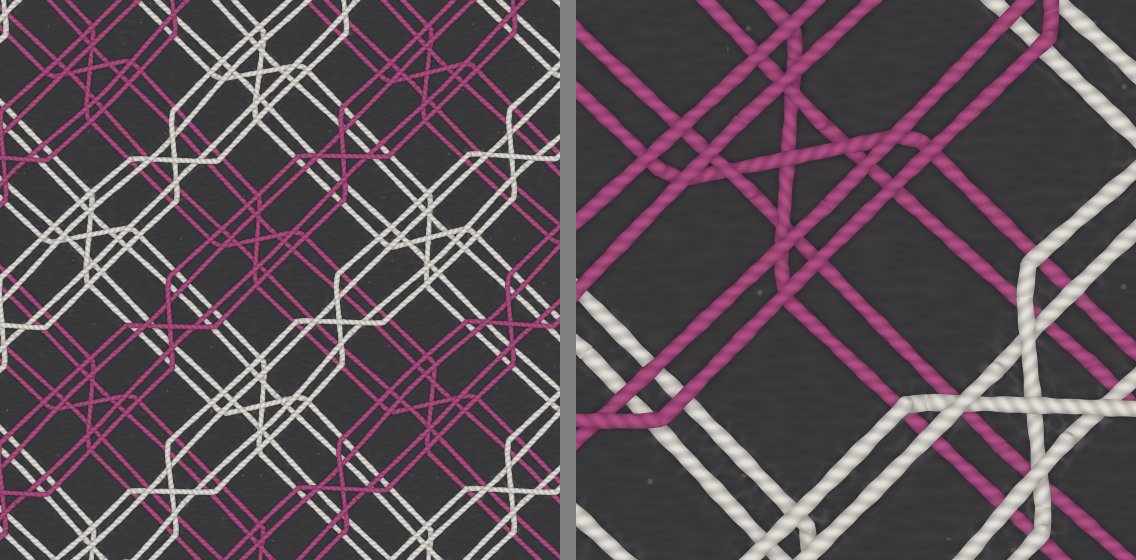
Left: the whole. Right: its middle third, enlarged.
Write a WebGL 1 fragment shader that draws this pattern.

```glsl
precision highp float;

uniform vec2 u_resolution;

const vec2 PERIOD = vec2(0.3027, 0.297);       // one knot to the next, in canvas units
const vec2 ANCHOR = vec2(0.462, 0.577);        // centre of a pink knot
const vec2 SMALL_KNOT = vec2(0.485, 0.475);    // second knot, in cell units
const float PINK_RADIUS = 0.0142;
const float WHITE_RADIUS = 0.0160;
const float INNER_NEAR = 0.071;                // inner pair spread at a knot
const float INNER_FAR = 0.088;                 // and halfway between knots
const float TWIST = 190.0;
const float WOBBLE = 0.011;
const float FUZZ = 0.22;
const vec3 GROUND = vec3(0.222, 0.218, 0.230);
const vec3 PINK = vec3(0.69, 0.31, 0.52);
const vec3 PINK_EDGE = vec3(0.43, 0.18, 0.32);
const vec3 WHITE = vec3(0.89, 0.88, 0.85);
const vec3 WHITE_EDGE = vec3(0.56, 0.55, 0.53);

vec2 hash2(vec2 p) {
  return fract(sin(vec2(dot(p, vec2(127.1, 311.7)), dot(p, vec2(269.5, 183.3)))) * 4375.85);
}

// Distance to the nearest scattered point
float cellular(vec2 p) {
  vec2 cell = floor(p);
  float nearest = 2.0;
  for (int y = -1; y <= 1; y++) {
    for (int x = -1; x <= 1; x++) {
      vec2 c = cell + vec2(float(x), float(y));
      nearest = min(nearest, length(c + hash2(c) - p));
    }
  }
  return nearest;
}

// Slow drift that keeps the repeats from being identical
vec2 wobble(vec2 q, float phase) {
  vec2 slow = sin(q.yx * vec2(2.1, 1.7) + phase);
  vec2 quick = sin(q * vec2(4.3, 5.1) + q.yx * 2.3 + phase * 2.0);
  return WOBBLE * (slow + 0.6 * quick);
}

// Signed distance across a segment, and position along it
vec2 segment(vec2 p, vec2 a, vec2 b) {
  vec2 d = b - a, r = p - a;
  float t = clamp(dot(r, d) / dot(d, d), 0.0, 1.0);
  float side = d.x * r.y - d.y * r.x < 0.0 ? -1.0 : 1.0;
  return vec2(side * length(r - d * t), dot(r, d) / length(d));
}

vec2 nearer(vec2 a, vec2 b) {
  return abs(a.x) < abs(b.x) ? a : b;
}

vec2 bentThread(vec2 p, vec2 a, vec2 b, vec2 c, vec2 d, vec2 e) {
  vec2 start = nearer(segment(p, a, b), segment(p, b, c));
  return nearer(start, nearer(segment(p, c, d), segment(p, d, e)));
}

// Straight thread that bows outward between two knots
vec2 innerThread(vec2 p, float side) {
  vec2 across = vec2(-side, side);
  vec2 knot = across * INNER_NEAR;
  vec2 middle = 0.5 + across * INNER_FAR;
  return nearer(segment(p, knot, middle), segment(p, middle, knot + 1.0));
}

// Paint one twisted yarn over the colour below
vec3 lay(vec3 below, vec2 yarn, float white, float fuzz, float pixel) {
  float radius = mix(PINK_RADIUS, WHITE_RADIUS, white);
  radius *= 1.0 + 0.07 * sin(yarn.y * 37.0) + 0.05 * sin(yarn.y * 91.0);
  float d = abs(yarn.x);
  float u = yarn.x / radius;
  float ply = 0.5 + 0.5 * sin(yarn.y * TWIST + u * 2.2);
  float light = clamp(1.05 - 0.65 * u * u - 0.38 * ply, 0.0, 1.0);
  vec3 tint = mix(mix(PINK_EDGE, PINK, light), mix(WHITE_EDGE, WHITE, light), white);
  below *= 1.0 - 0.14 * smoothstep(0.030, 0.012, d);
  float halo = FUZZ * fuzz * (0.5 + 0.5 * white) * exp(-max(d - radius, 0.0) / 0.016);
  float cover = 1.0 - smoothstep(radius - 0.6 * pixel, radius + 0.6 * pixel, d);
  return mix(below, tint, max(cover, halo));
}

// One diagonal family: two inner threads and two that swap roles at each knot
vec3 weave(vec3 color, vec2 q, float tilt, float fuzz, float pixel) {
  vec2 level = vec2(1.0, tilt);
  vec2 barLeft = vec2(-0.255, 0.030) * level;
  vec2 postTop = vec2(0.020, -0.250);
  vec2 home = floor(q + 0.5);
  for (int j = 0; j < 2; j++) {
    for (int i = 0; i < 2; i++) {
      vec2 node = home - vec2(float(i), float(j));
      vec2 p = q - node;
      float white = mod(node.x + node.y, 2.0);
      color = lay(color, innerThread(p, 1.0), white, fuzz, pixel);
      color = lay(color, innerThread(p, -1.0), white, fuzz, pixel);
      vec2 post = bentThread(p, postTop, vec2(0.022, -0.20), vec2(-0.015, 0.22),
                             vec2(-0.008, 0.29), barLeft + 1.0);
      vec2 bar = bentThread(p, barLeft, vec2(-0.21, 0.05) * level,
                            vec2(0.22, -0.045) * level, vec2(0.265, -0.035) * level,
                            postTop + 1.0);
      color = lay(color, post, white, fuzz, pixel);
      color = lay(color, bar, white, fuzz, pixel);
    }
  }
  return color;
}

void main() {
  vec2 uv = gl_FragCoord.xy / u_resolution;
  vec2 q = (uv - ANCHOR) / PERIOD;
  float pixel = 1.0 / (min(u_resolution.x, u_resolution.y) * PERIOD.x);

  // Dark cloth with horizontal grain and sparse lint
  float grain = cellular(uv * vec2(55.0, 190.0));
  float lint = smoothstep(0.06, 0.02, cellular(uv * 26.0)) * step(0.8, hash2(floor(uv * 26.0)).y);
  vec3 color = GROUND * (0.94 + 0.13 * grain) + 0.12 * lint;
  float fuzz = smoothstep(0.35, 0.85, cellular(uv * 130.0 + 2.0 * sin(uv.yx * 41.0)));

  // Falling diagonals, then rising ones
  vec2 falling = (q + wobble(q, 0.7)) * vec2(1.0, -1.0);
  vec2 rising = q - SMALL_KNOT + wobble(q, 3.1);
  color = weave(color, falling, 1.0, fuzz, pixel);
  color = weave(color, rising, 0.2, fuzz, pixel);
  gl_FragColor = vec4(color, 1.0);
}
```
